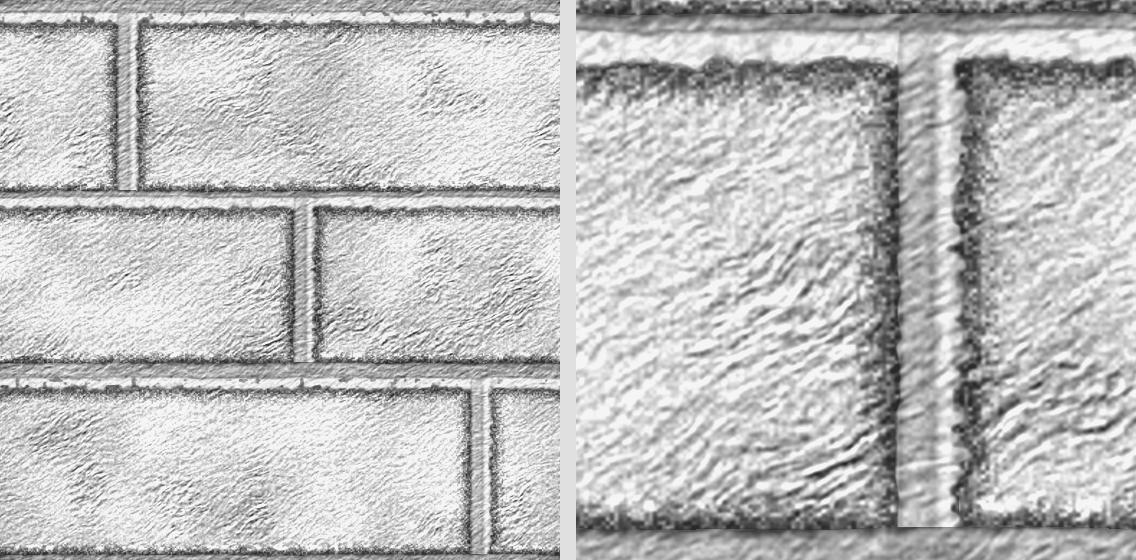
Left: the whole. Right: its middle third, enlarged.
This texture map is drawn by a Shadertoy shader. Its source:

```glsl
// Grey stone brick wall: three stepped courses with lit mortar lips and rough faces.
#define ROWS 3.0
#define FIRST_JOINT 0.228
#define JOINT_STEP 0.3155
#define JOINT_HALF 0.018
#define LIP_HEIGHT 0.019
#define CORNER 0.016
#define EDGE_FADE 0.034
#define FACE_TONE 0.860
#define MORTAR_TONE 0.72
#define CREASE_TONE 0.27
#define RELIEF_GAIN 0.80
#define GRAIN_GAIN 0.24

float hash(vec2 p) {
    return fract(sin(dot(p, vec2(127.1, 311.7))) * 43758.5453);
}

// Value noise with the given number of cells per tile; wraps at the tile edge.
float noise(vec2 uv, vec2 cells) {
    vec2 p = uv * cells;
    vec2 i = floor(p);
    vec2 f = p - i;
    f = f * f * (3.0 - 2.0 * f);
    vec2 a = mod(i, cells);
    vec2 b = mod(i + 1.0, cells);
    return mix(mix(hash(a), hash(vec2(b.x, a.y)), f.x),
               mix(hash(vec2(a.x, b.y)), hash(b), f.x), f.y);
}

// Stone height: short bent streaks on a gently rising slant, plus round pits.
float stoneHeight(vec2 uv) {
    float bend = 0.030 * noise(uv, vec2(23.0, 27.0)) + 0.008 * noise(uv, vec2(71.0, 67.0));
    vec2 q = vec2(uv.x, 2.0 * uv.y - uv.x + bend);
    return 0.36 * noise(q, vec2(61.0, 79.0))
         + 0.30 * noise(q, vec2(127.0, 151.0))
         + 0.34 * noise(uv, vec2(173.0, 181.0));
}

float bell(float x, float width) {
    return exp(-x * x / (width * width));
}

// Uneven course heights, measured downwards from the top of the tile.
float courseTop(float row) {
    float a = 6.28318 * row / ROWS;
    return row / ROWS - 0.0071 + 0.015 * sin(a) - 0.0033 * cos(a);
}

float bedHeight(float row) {
    float a = 6.28318 * row / ROWS;
    return 0.0225 - 0.009 * sin(a) + 0.0087 * cos(a);
}

void mainImage(out vec4 fragColor, in vec2 fragCoord) {
    vec2 uv = fragCoord / iResolution.xy;
    float aa = 1.0 / iResolution.y;

    // Surface detail
    float relief = stoneHeight(uv + vec2(-0.0013, 0.0025)) - stoneHeight(uv);
    float grain = noise(uv, vec2(389.0, 397.0)) - 0.5;
    float ragged = 0.55 * noise(uv, vec2(67.0, 81.0)) + 0.45 * noise(uv, vec2(163.0, 187.0)) - 0.5;
    float streak = 0.5 * noise(uv, vec2(13.0, 173.0)) + 0.5 * noise(uv, vec2(59.0, 311.0)) - 0.5;
    float blotch = 0.6 * noise(uv, vec2(7.0, 9.0)) + 0.4 * noise(uv, vec2(19.0, 23.0)) - 0.5;
    float wear = smoothstep(0.55, 0.85, noise(uv, vec2(13.0, 16.0)));

    // Course and position within it
    float down = 1.0 - uv.y + 0.003 * (noise(uv, vec2(19.0, 3.0)) - 0.5);
    float row = 0.0;
    for (float i = 1.0; i <= ROWS; i++) row += step(courseTop(i), down);
    float course = mod(row, ROWS);
    float y = down - courseTop(row);
    float bed = bedHeight(row);
    float fromTop = y - bed - LIP_HEIGHT;
    float fromBottom = courseTop(row + 1.0) - down;
    float across = fract(uv.x - FIRST_JOINT - JOINT_STEP * course + 0.5) - 0.5;
    float fromJoint = abs(across) - JOINT_HALF;

    // Brick face
    float tone = FACE_TONE + 0.30 * blotch - 0.06 * wear;
    tone += relief * RELIEF_GAIN * (0.85 + 0.9 * wear) + grain * GRAIN_GAIN;

    // Dark rounded edges that break up into grain as they fade
    vec2 inset = vec2(fromJoint, min(fromTop, fromBottom * 1.4));
    float edge = CORNER - length(max(CORNER - inset, 0.0));
    edge += max(min(inset.x, inset.y) - CORNER, 0.0);
    float shade = smoothstep(0.0, EDGE_FADE, edge + 0.004 + 0.014 * grain + 0.010 * ragged);
    tone *= mix(CREASE_TONE, 1.0, pow(shade, 0.75));

    // Bright chipped rim near the foot of the brick
    float rim = bell(fromBottom - 0.012, 0.004) * smoothstep(-0.02, 0.25, ragged);
    tone += 0.40 * rim * step(0.0, fromJoint);

    // Upright joint: clean left side, lit and crumbled right side
    float rough = across > 0.0 ? 0.016 : 0.004;
    float soft = across > 0.0 ? 0.002 : 0.0005;
    float joint = 1.0 - smoothstep(-soft - aa, soft + aa, fromJoint + rough * ragged);
    float mortar = MORTAR_TONE + 0.65 * relief + 0.14 * grain + 0.12 * blotch;
    float jointTone = mortar + 0.20 * bell(across - 0.010, 0.005)
                    - 0.10 * bell(across - 0.002, 0.003) - 0.15 * bell(across + 0.017, 0.002);
    tone = mix(tone, jointTone, joint);

    // Lit lip on top of each course
    float lipEnd = fromTop + 0.011 * ragged + 0.004 * grain;
    float lip = 1.0 - smoothstep(-0.003 - aa, 0.003 + aa, lipEnd);
    float chips = smoothstep(0.08, 0.30, ragged) * (course == 1.0 ? 0.15 : 0.42);
    float lipTone = 0.93 + 0.5 * relief + 0.12 * grain - chips;
    tone = mix(tone, lipTone, lip * (1.0 - 0.55 * joint));

    // Streaked bed mortar and its uneven creases
    float bedEdge = y - bed + 0.004 * ragged;
    float bedMask = 1.0 - smoothstep(-0.001 - aa, 0.001 + aa, bedEdge);
    tone = mix(tone, mortar - 0.03 + 0.36 * streak, bedMask);
    tone *= 1.0 - 0.40 * bell(bedEdge, 0.0025) * clamp(0.6 + 1.5 * streak, 0.0, 1.0);
    float crease = max(y + 0.006 * ragged, 0.0);
    tone *= 1.0 - 0.55 * exp(-crease / 0.003);

    fragColor = vec4(vec3(clamp(tone, 0.16, 0.96)), 1.0);
}
```
